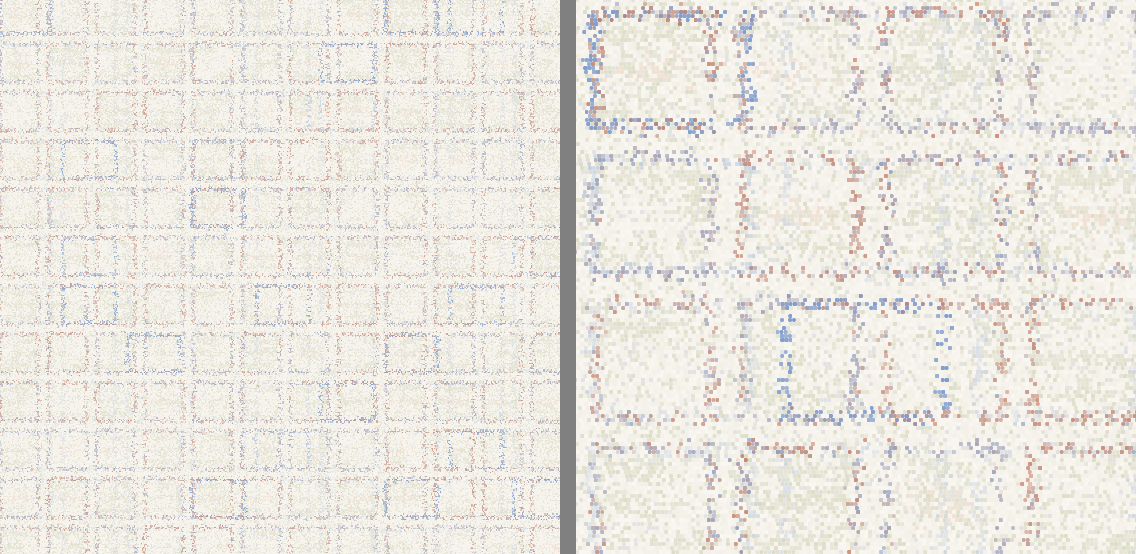
Left: the whole. Right: its middle third, enlarged.
This pattern is drawn by a Shadertoy shader. Its source:

```glsl
vec3 hash3(vec2 p) {
    vec3 q = fract(p.xyx * vec3(0.1031, 0.1030, 0.0973));
    q += dot(q, q.yxz + 33.33);
    return fract((q.xxy + q.yzz) * q.zyx);
}

float valueNoise(vec2 p) {
    vec2 i = floor(p), f = fract(p);
    f = f * f * (3.0 - 2.0 * f);
    return mix(mix(hash3(i).x, hash3(i + vec2(1, 0)).x, f.x),
               mix(hash3(i + vec2(0, 1)).x, hash3(i + vec2(1, 1)).x, f.x), f.y);
}

// Signed distance to the box centred in each repeat
float boxLattice(vec2 p, vec2 pitch, vec2 halfSize) {
    vec2 d = abs((fract(p / pitch) - 0.5) * pitch) - halfSize;
    return max(d.x, d.y);
}

// Sage wash: wavering woven strands, strongest inside the boxes
float sageDensity(vec2 p, float inside) {
    vec2 f = fract(p) - 0.5;
    float wobble = 0.08 * (valueNoise(p * 8.0) - 0.5);
    float bars = smoothstep(0.1, 0.9, cos((f.y + wobble) * 24.0));
    float posts = smoothstep(0.3, 1.0, cos((f.x + wobble) * 19.0 + 0.6));
    float patches = smoothstep(0.2, 0.8, valueNoise(p * vec2(2.3, 2.7) + 4.0));
    float weave = max(bars, 0.7 * posts) * smoothstep(0.44, 0.3, max(abs(f.x), abs(f.y)));
    return 0.12 + patches * (0.10 + 0.6 * weave * inside);
}

// Ink carried by one grain whose sample point has been scattered
vec3 grainInk(vec2 p, vec3 pick, vec3 pick2) {
    vec3 ink = mix(vec3(0.95, 0.937, 0.905), vec3(0.98, 0.97, 0.95), pick.x);

    vec2 narrowPitch = vec2(1.0), widePitch = vec2(4.0 / 3.0, 1.0);
    vec2 wideP = p + vec2(0.05, 0.0);
    float narrowBox = boxLattice(p, narrowPitch, vec2(0.395));
    float wideBox = boxLattice(wideP, widePitch, vec2(0.543, 0.38));
    vec3 narrowId = hash3(floor(p) + 13.0);
    vec3 wideId = hash3(floor(wideP / widePitch) + 47.0);

    // Soft washes
    float inside = smoothstep(0.02, -0.04, narrowBox);
    if (pick.y < sageDensity(p, inside)) ink = mix(vec3(0.865, 0.87, 0.785), vec3(0.92, 0.91, 0.86), pick.z);
    vec2 f = fract(p) - 0.5;
    float bandY = f.y - 0.03 * sin(f.x * 30.0);
    float peach = step(0.7, narrowId.z) * exp(-dot(vec2(f.x * f.x, bandY * bandY), vec2(18.0, 130.0)));
    if (pick2.x < 0.45 * peach) ink = vec3(0.95, 0.885, 0.835);
    if (pick2.y < 0.05) ink = vec3(0.89, 0.89, 0.89);

    // Wide blue frames, a few of them strong
    float strong = smoothstep(0.72, 0.95, wideId.x);
    if (abs(wideBox) < 0.016)
        ink = mix(ink, mix(vec3(0.76, 0.81, 0.88), vec3(0.48, 0.60, 0.80), strong),
                  0.3 + 0.4 * strong + 0.25 * pick2.z);

    // Narrow frames in brick and slate grains
    if (abs(narrowBox) < 0.016) {
        float brickShare = smoothstep(-0.2, 1.2, narrowId.x);
        vec3 slate = mix(vec3(0.54, 0.60, 0.75), vec3(0.63, 0.56, 0.62), pick2.z);
        vec3 brick = mix(vec3(0.80, 0.48, 0.39), vec3(0.69, 0.52, 0.49), pick.z);
        ink = mix(ink, pick.x < brickShare ? brick : slate, 0.3 + 0.2 * narrowId.y + 0.4 * pick2.y);
    }
    return ink;
}

void mainImage(out vec4 fragColor, in vec2 fragCoord) {
    vec2 uv = fragCoord / iResolution.x;
    uv.y = iResolution.y / iResolution.x - uv.y;

    // Staggered rows of round grains
    vec2 g = uv * 420.0;
    float stagger = hash3(vec2(floor(g.y), 5.0)).x;
    g.x += stagger;
    vec2 id = floor(g);
    vec3 pick = hash3(id), pick2 = hash3(id + 217.0), a = hash3(id + 431.0), b = hash3(id + 653.0);
    vec2 centre = id + 0.5 - vec2(stagger, 0.0);

    // Scatter each grain around its place on the lattice
    vec2 scatter = (a.xy + b.xy - 1.0) * 0.07;
    vec2 cell = centre / 420.0 * 11.58 + vec2(0.105, 0.195);
    vec3 ink = grainInk(cell + scatter, pick, pick2);

    vec3 paper = vec3(0.963, 0.951, 0.922);
    float soft = 420.0 / iResolution.x;
    float radius = 0.5 + 0.15 * a.z;
    float cover = 1.0 - smoothstep(radius - 0.6 * soft, radius + 0.6 * soft, length(fract(g) - 0.5));
    fragColor = vec4(mix(paper, ink, cover), 1.0);
}
```
